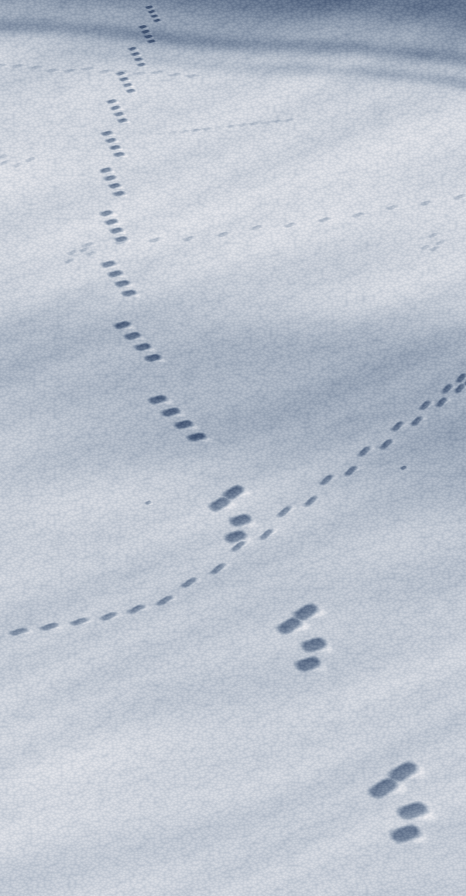
Reproduce this texture procedurally as a Shadertoy shader.

```glsl
#define SHEET 768.0                      // units per canvas height
#define SHADE vec3(0.25, 0.32, 0.44)
#define SNOW vec3(0.87, 0.88, 0.905)
#define HARE_GROUPS 14
#define FOX_STEPS 24
#define GRAIN 0.17
#define DRIFT 0.028
#define PRINT_DEPTH 0.66
#define RIM_LIGHT 0.20

float hash(vec2 p) {
    p = fract(p * vec2(0.1031, 0.1137));
    p += dot(p, p.yx + 33.33);
    return fract((p.x + p.y) * p.x * 47.0);
}

// Distance to the nearest jittered cell point
float cellular(vec2 p) {
    vec2 cell = floor(p), f = p - cell;
    float nearest = 2.0;
    for (int j = -1; j <= 1; j++)
    for (int i = -1; i <= 1; i++) {
        vec2 o = vec2(i, j);
        vec2 d = o + vec2(hash(cell + o), hash(cell + o + 71.0)) - f;
        nearest = min(nearest, dot(d, d));
    }
    return sqrt(nearest);
}

float bump(float x, float width) { return exp(-x * x / (width * width)); }

// Smooth ramp: flat below zero, slope two above
float bend(float x, float radius) { return x + sqrt(x * x + radius * radius); }

// Adds one hollow: x holds its shadow, y its lit far rim
void stamp(inout vec2 marks, vec2 p, vec2 radius, float slope, float strength) {
    if (dot(p, p) > 9.0 * radius.x * radius.x) return;
    vec2 axis = normalize(vec2(1.0, slope));
    vec2 q = vec2(dot(p, axis), dot(p, vec2(-axis.y, axis.x))) / radius;
    q.y += 0.25 * sin(q.x * 2.5);
    float soft = 0.25 + 0.5 * SHEET / iResolution.y / radius.y;
    float dark = 1.0 - smoothstep(1.0 - soft, 1.0 + soft, length(q));
    float rim = 1.0 - smoothstep(0.3, 1.2, length(q - vec2(0.75, 0.45)));
    marks = max(marks, vec2(dark * (0.85 - 0.15 * q.y), rim) * strength);
}

// Groups of four prints, spaced by perspective along a curved path
void hareTrail(inout vec2 marks, vec2 p) {
    for (int k = 0; k < HARE_GROUPS; k++) {
        float y = 5928.0 / (19.0 - float(k)) - 300.0;
        float x = 93.0 + 38.0 * bump(y, 68.0) + 0.295 * bend(y - 265.0, 50.0);
        float size = (y + 180.0) / 63.0;
        if (abs(p.y - y) > size * 5.0) continue;
        float near = smoothstep(370.0, 425.0, y);
        float tight = mix(0.55, 1.0, smoothstep(180.0, 340.0, y));
        for (int i = 0; i < 4; i++) {
            float t = float(i) - 1.5;
            vec2 walk = vec2(t * 1.3, t * 1.25) * vec2(tight, 1.0);
            vec2 hop = i < 2 ? vec2(t * 1.22 + 0.75, -1.65 - t * 0.5 )
                             : vec2(0.95 - t * 0.43, t * 1.43 - 0.2);
            if (i < 2) hop.y -= 0.5 * float(i);
            vec2 c = vec2(x, y) + size * mix(walk, hop, near);
            vec2 r = size * vec2(0.92, mix(0.38, 0.48, near));
            stamp(marks, p - c, r, i < 2 ? -0.2 * near : 0.05, 1.0);
        }
    }
}

// Single file of small prints climbing to the right
void foxTrail(inout vec2 marks, vec2 p) {
    for (int k = 0; k < FOX_STEPS; k++) {
        float t = float(k) / float(FOX_STEPS - 1);
        float x = 16.0 + 384.0 * (1.0 - pow(1.0 - t, 1.6));
        float y = 545.0 - 0.15 * x - 0.305 * bend(x - 138.0, 30.0);
        float side = mod(float(k), 2.0) * 2.0 - 1.0;
        vec2 c = vec2(x, y) + side * vec2(2.0, 2.5) * smoothstep(0.1, 0.4, t);
        vec2 r = mix(vec2(8.0, 2.4), vec2(4.8, 2.5), t);
        stamp(marks, p - c, r, -mix(0.12, 0.55, smoothstep(0.0, 0.4, t)), 0.8);
    }
}

// Faint distant tracks and scattered clusters
void faintTrails(inout vec2 marks, vec2 p) {
    for (int k = 0; k < 12; k++) {
        float f = float(k), j = hash(vec2(f, 5.0)) - 0.5;
        float x = 75.0 + 29.0 * f;
        float y = 211.0 - 0.07 * (x - 75.0) - 0.0002 * (x - 75.0) * (x - 75.0);
        stamp(marks, p - vec2(x, y + 3.0 * j), vec2(5.0, 1.6), -0.15, 0.42);
        stamp(marks, p - vec2(138.0 + 10.0 * f, 115.0 - 1.1 * f), vec2(4.0, 1.2), 0.0, 0.28 + 0.3 * j);
        stamp(marks, p - vec2(15.0 * f, 57.0 + 0.7 * f + 3.0 * j), vec2(5.0, 1.3), 0.0, 0.35);
        vec2 spread = vec2(sin(f * 2.4), cos(f * 2.4)) * sqrt(f + 0.5);
        vec2 hub = k % 3 == 0 ? vec2(365.0, 210.0) : k % 3 == 1 ? vec2(74.0, 220.0) : vec2(10.0, 134.0);
        stamp(marks, p - hub - spread * vec2(5.0, 2.8), vec2(4.0, 1.5), -0.2, 0.36);
    }
}

// Broad light: far shadow streaks, middle shadow and soft drifts
float snowTone(vec2 p) {
    float across = p.x / 400.0;
    float v = p.y - 0.07 * p.x + 2.0 * sin(p.x * 0.025);
    float tone = 0.84 + 0.08 * bump(p.y - 160.0, 75.0);
    tone -= 0.46 * (1.0 - smoothstep(-25.0, 55.0, v));
    tone -= 0.26 * bump(v - 22.0, 7.0) + 0.24 * across * bump(v - 42.0, 6.0);
    tone -= 0.18 * (1.0 - smoothstep(-20.0, 6.0, v));
    float dusk = smoothstep(235.0, 295.0, p.y - 0.04 * p.x)
               * (1.0 - smoothstep(315.0, 435.0, p.y - 0.12 * p.x));
    tone -= dusk * mix(0.14, 0.27, across);
    tone -= 0.06 * bump(p.y + 0.3 * p.x - 590.0, 55.0);
    tone += 0.08 * bump(length((p - vec2(30.0, 650.0)) * vec2(0.7, 1.0)), 80.0);
    float slant = p.y + 0.35 * p.x;
    tone += DRIFT * (sin(slant * 0.055 + sin(p.x * 0.02)) + sin(slant * 0.13 + 2.0 * sin(p.x * 0.017 + p.y * 0.02)));
    return tone;
}

void mainImage(out vec4 fragColor, in vec2 fragCoord) {
    vec2 p = vec2(fragCoord.x, iResolution.y - fragCoord.y) * SHEET / iResolution.y;
    float tone = snowTone(p);
    tone += GRAIN * (0.45 - cellular(p * vec2(0.34, 0.48)));
    tone += 0.5 * GRAIN * (0.45 - cellular((p + vec2(0.0, 0.3 * p.x)) * vec2(0.08, 0.16)));

    vec2 marks = vec2(0.0);
    hareTrail(marks, p);
    foxTrail(marks, p);
    faintTrails(marks, p);
    stamp(marks, p - vec2(346.0, 401.0), vec2(2.5, 1.5), 0.0, 0.8);
    stamp(marks, p - vec2(127.0, 431.0), vec2(2.5, 1.5), 0.0, 0.7);
    tone += RIM_LIGHT * marks.y * (1.0 - marks.x);
    tone = clamp(tone - PRINT_DEPTH * marks.x, 0.0, 1.1);

    vec3 color = mix(SHADE, SNOW, tone) + vec3(0.0, 0.05, 0.06) * tone * (1.0 - tone);
    fragColor = vec4(color, 1.0);
}
```
